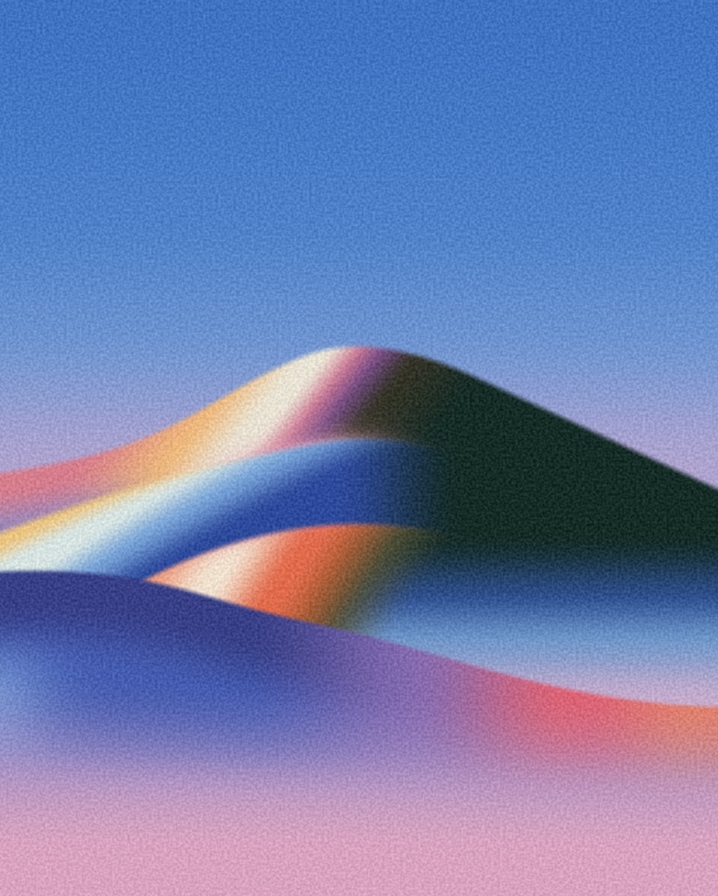
A WebGL 2 fragment shader for this background:

```glsl
#version 300 es
precision highp float;
// Soft iridescent dunes under a blue sky, with film grain.
// Each dune is a height curve; its colour runs along a slanted coordinate
// and melts into a shared shadow that turns to mist near the ground.

uniform vec2 u_resolution;
out vec4 outColor;

vec2 hashGradient(vec2 cell) {
    vec3 h = fract(cell.xyx * vec3(0.1031, 0.1030, 0.0973));
    h += dot(h, h.yzx + 33.33);
    float angle = 6.2832 * fract((h.x + h.y) * h.z);
    return vec2(cos(angle), sin(angle));
}

float gradientNoise(vec2 p) {
    vec2 i = floor(p), f = fract(p);
    vec2 u = f * f * f * (f * (f * 6.0 - 15.0) + 10.0);
    float a = dot(hashGradient(i), f);
    float b = dot(hashGradient(i + vec2(1, 0)), f - vec2(1, 0));
    float c = dot(hashGradient(i + vec2(0, 1)), f - vec2(0, 1));
    float d = dot(hashGradient(i + vec2(1, 1)), f - vec2(1, 1));
    return mix(mix(a, b, u.x), mix(c, d, u.x), u.y);
}

float smoothMin(float a, float b, float k) {
    float h = clamp(0.5 + 0.5 * (b - a) / k, 0.0, 1.0);
    return mix(b, a, h) - k * h * (1.0 - h);
}

float bell(float x, float center, float width) {
    float d = (x - center) / width;
    return exp(-d * d);
}

// Ridge heights
float backRidge(float x) {
    float left = 0.47 + 0.1 * x + 0.11 / (1.0 + exp((0.31 - x) / 0.075));
    return smoothMin(left, 0.824 - 0.37 * x, 0.065);
}

float bandRidge(float x) {
    float bend = max(x - 0.45, 0.0);
    return 0.405 + 0.31 * x - 0.19 * x * x - bend * bend;
}

float lobeRidge(float x) {
    return 0.415 - 0.7 * (x - 0.5) * (x - 0.5);
}

float frontRidge(float x) {
    return 0.287 + 0.076 * cos(3.24 * (x - 0.05)) - 0.009 * bell(x, 0.36, 0.13);
}

vec3 skyColor(float y) {
    vec3 c = mix(vec3(0.68, 0.64, 0.81), vec3(0.45, 0.59, 0.82), smoothstep(0.47, 0.63, y));
    c = mix(c, vec3(0.31, 0.51, 0.79), smoothstep(0.57, 0.77, y));
    return mix(c, vec3(0.25, 0.45, 0.76), smoothstep(0.7, 1.0, y));
}

// Dark green shadow sinking into blue, then lavender mist
vec3 shadowColor(float y) {
    vec3 c = mix(vec3(0.77, 0.67, 0.80), vec3(0.43, 0.59, 0.79), smoothstep(0.215, 0.295, y));
    c = mix(c, vec3(0.19, 0.32, 0.58), smoothstep(0.28, 0.34, y));
    return mix(c, vec3(0.08, 0.17, 0.15), smoothstep(0.32, 0.405, y));
}

vec3 backColor(vec2 p, float depth) {
    float s = p.x - (p.y - 0.55);
    vec3 c = mix(vec3(0.84, 0.49, 0.55), vec3(0.93, 0.72, 0.48), smoothstep(0.17, 0.31, s));
    c = mix(c, vec3(0.91, 0.89, 0.83), smoothstep(0.29, 0.38, s));
    c = mix(c, vec3(0.80, 0.48, 0.58), smoothstep(0.395, 0.45, s));
    c = mix(c, vec3(0.46, 0.30, 0.52), smoothstep(0.43, 0.485, s));
    c = mix(c, vec3(0.20, 0.20, 0.15), smoothstep(0.465, 0.535, s));
    c = mix(c, shadowColor(p.y), smoothstep(0.52, 0.66, s));
    float lavender = smoothstep(0.015, 0.065, depth) * (1.0 - smoothstep(0.08, 0.25, p.x));
    c = mix(c, vec3(0.61, 0.53, 0.72), lavender);
    float rim = exp(-max(p.y - bandRidge(p.x), 0.0) / 0.011) * bell(p.x, 0.42, 0.11);
    return mix(c, vec3(0.87, 0.62, 0.70), 0.85 * rim);
}

vec3 bandColor(vec2 p, float depth) {
    float e = depth - 0.045 + 0.1 * p.x;
    vec3 c = mix(vec3(0.92, 0.77, 0.50), vec3(0.84, 0.89, 0.88), smoothstep(-0.035, -0.004, e));
    float slope = e + 0.15 * (p.x - 0.25);
    c = mix(c, vec3(0.47, 0.64, 0.84), smoothstep(-0.015, 0.03, slope));
    c = mix(c, vec3(0.18, 0.29, 0.61), smoothstep(0.02, 0.075, slope));
    return mix(c, shadowColor(p.y), smoothstep(0.46, 0.65, p.x));
}

vec3 lobeColor(vec2 p, float depth) {
    float s = p.x - 0.8 * (p.y - 0.375);
    vec3 c = mix(vec3(0.92, 0.60, 0.47), vec3(0.94, 0.88, 0.81), smoothstep(0.22, 0.31, s));
    c = mix(c, vec3(0.88, 0.42, 0.30), smoothstep(0.32, 0.41, s));
    c = mix(c, vec3(0.70, 0.37, 0.22), smoothstep(0.42, 0.48, s));
    c = mix(c, vec3(0.33, 0.32, 0.21), smoothstep(0.455, 0.54, s));
    c = mix(c, shadowColor(p.y), smoothstep(0.50, 0.62, s));
    float rim = exp(-max(depth, 0.0) / 0.006) * bell(p.x, 0.36, 0.15);
    return mix(c, vec3(0.90, 0.52, 0.52), 0.6 * rim);
}

vec3 frontColor(vec2 p, float depth) {
    vec3 c = mix(vec3(0.22, 0.25, 0.53), vec3(0.27, 0.36, 0.69), smoothstep(0.03, 0.11, depth));
    c = mix(c, vec3(0.45, 0.57, 0.81), bell(p.x, -0.02, 0.09) * smoothstep(0.05, 0.14, depth));
    c = mix(c, vec3(0.52, 0.42, 0.69), smoothstep(0.33, 0.60, p.x));
    c = mix(c, vec3(0.86, 0.39, 0.46), smoothstep(0.56, 0.80, p.x));
    c = mix(c, vec3(0.88, 0.50, 0.42), smoothstep(0.81, 0.97, p.x));
    c = mix(c, vec3(0.66, 0.57, 0.77), 1.0 - smoothstep(0.11, 0.25, p.y + 0.03 * p.x));
    return mix(vec3(0.85, 0.64, 0.75), c, smoothstep(0.045, 0.17, p.y));
}

void main() {
    vec2 p = gl_FragCoord.xy / u_resolution;
    vec4 ridge = vec4(backRidge(p.x), bandRidge(p.x), lobeRidge(p.x), frontRidge(p.x));
    vec4 depth = ridge - p.y;
    vec4 cover = smoothstep(-vec4(0.005, 0.006, 0.005, 0.004), vec4(0.005, 0.006, 0.005, 0.004), depth);
    vec3 color = skyColor(p.y);
    color = mix(color, backColor(p, depth.x), cover.x);
    color = mix(color, bandColor(p, depth.y), cover.y);
    color = mix(color, lobeColor(p, depth.z), cover.z);
    color = mix(color, frontColor(p, depth.w), cover.w);
    // Film grain, sized to the canvas width
    vec2 q = gl_FragCoord.xy / u_resolution.x;
    color += 0.09 * gradientNoise(q * 237.0) + 0.05 * gradientNoise(q * 331.0 + 17.3);
    outColor = vec4(clamp(color, 0.0, 1.0), 1.0);
}
```
